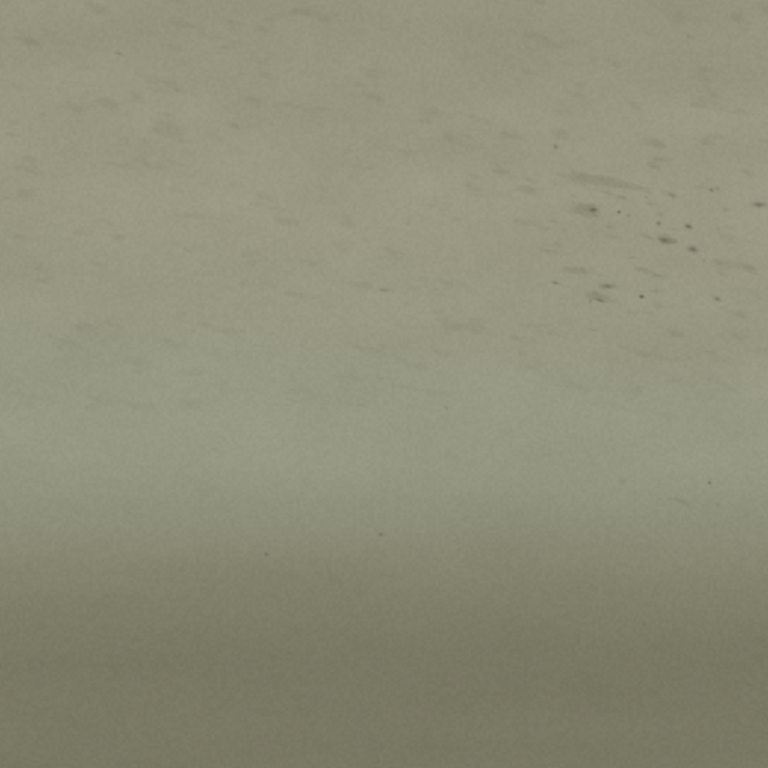
Give the GLSL for this texture, as a WebGL 2 fragment shader.

```glsl
#version 300 es
precision highp float;

uniform vec2 u_resolution;
out vec4 fragColor;

#define PALE_COLOR vec3(0.602, 0.592, 0.508)
#define COOL_COLOR vec3(0.588, 0.597, 0.512)
#define SHADE_COLOR vec3(0.476, 0.470, 0.388)
#define SPECK_COLOR vec3(0.29, 0.29, 0.23)
#define CLUSTER_CENTER vec2(0.84, 0.69)
#define CLUSTER_SPREAD vec2(0.32, 0.19)
#define CLUSTER_SPECKS 38
#define STRAY_SPECKS 26
#define GRAIN_AMOUNT 0.020
#define MOTTLE_AMOUNT 0.036
#define SMUDGE_AMOUNT 0.055

float hash(vec2 p) {
    vec3 q = fract(vec3(p.xyx) * 0.1031);
    q += dot(q, q.yzx + 33.33);
    return fract((q.x + q.y) * q.z);
}

vec2 hash2(float n) {
    return vec2(hash(vec2(n, 17.0)), hash(vec2(n, 59.0)));
}

float valueNoise(vec2 p) {
    vec2 cell = floor(p);
    vec2 f = fract(p);
    f = f * f * (3.0 - 2.0 * f);
    float low = mix(hash(cell), hash(cell + vec2(1.0, 0.0)), f.x);
    float high = mix(hash(cell + vec2(0.0, 1.0)), hash(cell + 1.0), f.x);
    return mix(low, high, f.y);
}

float fbm(vec2 p) {
    float sum = 0.0;
    float weight = 0.5;
    for (int i = 0; i < 5; i++) {
        sum += weight * valueNoise(p);
        p = mat2(1.6, -0.5, 0.5, 1.6) * p + 13.7;
        weight *= 0.5;
    }
    return sum;
}

// Soft ellipse, stretched along a line falling gently to the right
float speck(vec2 offset, float radius, float stretch, float angle) {
    float c = cos(angle);
    float s = sin(angle);
    vec2 d = mat2(c, -s, s, c) * offset / vec2(radius * stretch, radius);
    return exp(-dot(d, d));
}

float specks(vec2 uv) {
    float cover = 0.0;
    for (int i = 0; i < CLUSTER_SPECKS + STRAY_SPECKS; i++) {
        float id = float(i) + 3.0;
        vec2 place = hash2(id);
        vec2 shape = hash2(id + 150.0);
        vec2 tone = hash2(id + 310.0);
        bool clustered = i < CLUSTER_SPECKS;
        vec2 scatter = 0.5 * (place + hash2(id + 470.0)) - 0.5;
        vec2 center = clustered ? CLUSTER_CENTER + scatter * CLUSTER_SPREAD * 1.3
                                : vec2(place.x, 0.15 + 0.83 * place.y);
        float radius = mix(0.0020, 0.0036, shape.x);
        float stretch = 1.0 + 3.2 * shape.y * shape.y;
        float strength = mix(0.10, 0.75, tone.x * tone.x) / sqrt(stretch);
        strength *= clustered ? 1.0 : 0.65;
        float angle = -0.25 + 0.5 * (tone.y - 0.5);
        cover = max(cover, strength * speck(uv - center, radius, stretch, angle));
    }
    return cover;
}

void main() {
    vec2 uv = gl_FragCoord.xy / u_resolution;

    // Broad vertical shading with a slightly uneven edge
    float height = uv.y + 0.025 * (fbm(uv * vec2(2.0, 5.0)) - 0.5);
    vec3 color = mix(COOL_COLOR, PALE_COLOR, smoothstep(0.45, 0.80, height + 0.08 * uv.x));
    color = mix(SHADE_COLOR, color, smoothstep(0.12, 0.45, height));
    color *= 1.0 - 0.025 * smoothstep(0.75, 1.0, uv.y);

    // Cloudy mottling and faint horizontal bands
    float upper = smoothstep(0.25, 0.65, uv.y);
    float mottle = fbm(uv * vec2(9.0, 20.0)) - 0.48;
    float bands = valueNoise(uv * vec2(1.5, 38.0)) - 0.5;
    color += MOTTLE_AMOUNT * mottle * mix(0.45, 1.0, upper);
    color += 0.006 * bands * (1.0 - upper);

    // Thin smudges, denser near the cluster
    vec2 tilted = vec2(uv.x - 0.2 * uv.y, uv.y + 0.2 * uv.x);
    float wisps = smoothstep(0.58, 0.82, fbm(tilted * vec2(26.0, 65.0) + 4.0));
    vec2 fromCluster = (uv - CLUSTER_CENTER) / CLUSTER_SPREAD;
    float density = 0.45 * upper + 0.8 * exp(-3.0 * dot(fromCluster, fromCluster));
    color -= SMUDGE_AMOUNT * wisps * density;

    color = mix(color, SPECK_COLOR, specks(uv));

    // Fine grain
    float grain = valueNoise(uv * 260.0) + 0.6 * valueNoise(uv * 430.0 + 7.0) - 0.8;
    color += GRAIN_AMOUNT * grain;

    fragColor = vec4(clamp(color, 0.0, 1.0), 1.0);
}
```
